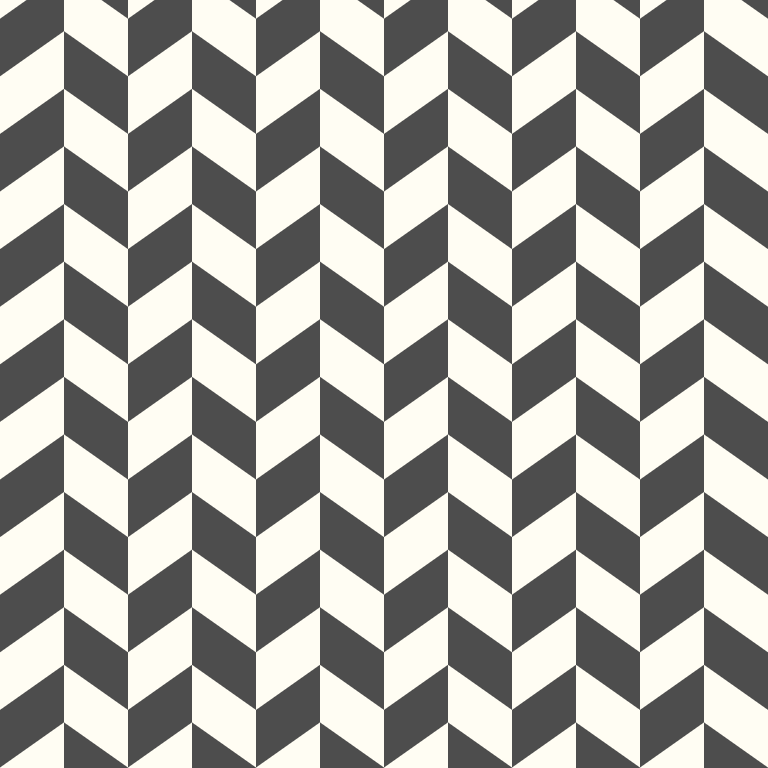
A Shadertoy shader for this pattern:

```glsl
const float COLUMNS = 12.0;
const float BAND_HEIGHT = 0.075;
const float ZIGZAG_RISE = 0.0588;
const float BASELINE = 0.0006;
const vec3 CHARCOAL = vec3(0.302, 0.302, 0.302);
const vec3 CREAM = vec3(1.0, 0.992, 0.953);

// Square wave of period 2: +1 on [0,1], -1 on [1,2], edges softened over width
float softSquareWave(float x, float width) {
    float edgeDistance = 0.5 - abs(mod(x + 0.5, 2.0) - 1.0);
    return clamp(2.0 * edgeDistance / width, -1.0, 1.0);
}

// Triangle wave of period 2: 0 at even x, 1 at odd x
float triangleWave(float x) {
    return 1.0 - abs(mod(x, 2.0) - 1.0);
}

// Share of dark ink: slanted bands, inverted in every other column
float chevronCoverage(vec2 p, float pixel, float columns, float bandHeight, float rise) {
    float column = p.x * columns;
    float band = (p.y - rise * triangleWave(column)) / bandHeight;
    float slope = rise * columns;
    float bandPixel = pixel * sqrt(1.0 + slope * slope) / bandHeight;
    float columnSign = softSquareWave(column, pixel * columns);
    float bandSign = softSquareWave(band, bandPixel);
    return 0.5 + 0.5 * columnSign * bandSign;
}

void mainImage(out vec4 fragColor, in vec2 fragCoord) {
    float pixel = 1.0 / iResolution.y;
    vec2 p = fragCoord * pixel - vec2(0.0, BASELINE);
    float ink = chevronCoverage(p, pixel, COLUMNS, BAND_HEIGHT, ZIGZAG_RISE);
    fragColor = vec4(mix(CREAM, CHARCOAL, ink), 1.0);
}
```
